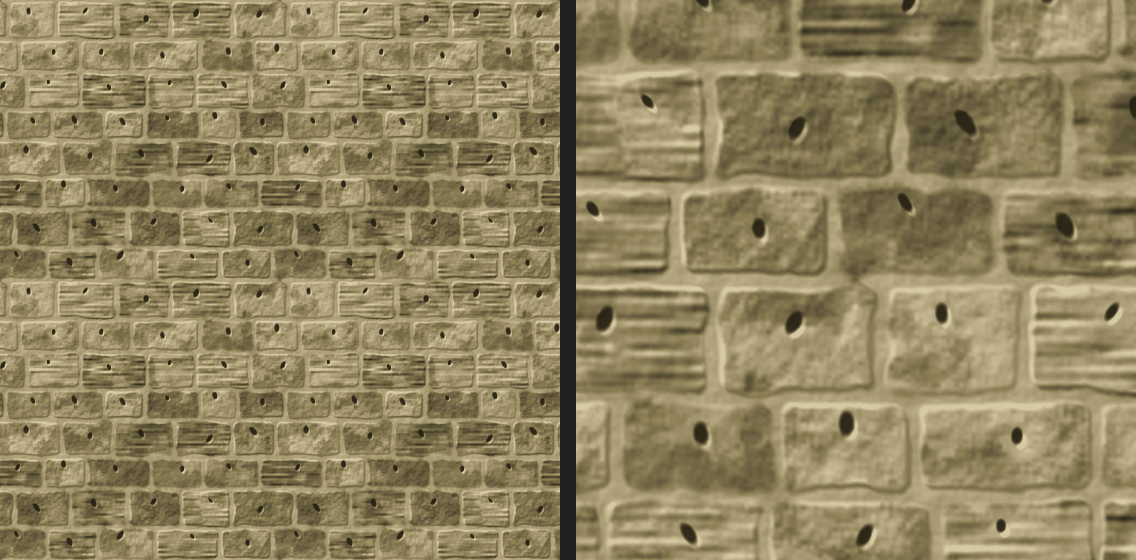
Left, the full canvas; right, a detail of the centre.
A Shadertoy shader for this texture:

```glsl
// Weathered sandstone wall: eight uneven courses of jittered blocks, tiled twice
// each way. Every block gets its own tone, tooling, worn patches and a lifting hole;
// a height field sampled twice lights the grain from the upper left.

const float PI = 3.14159265;

struct Stone {
    vec2 id;      // column and course, wrapped
    vec2 local;   // offset from the block centre
    float body;   // 1 on the block, 0 in the mortar
    float hole;   // 1 inside the lifting hole
};

float hash(vec2 p) {
    vec3 q = fract(vec3(p.xyx) * 0.1031);
    q += dot(q, q.yzx + 33.33);
    return fract((q.x + q.y) * q.z);
}

// Value noise that wraps every 8 units
float noise(vec2 p, vec2 freq) {
    p *= freq;
    vec2 i = floor(p), f = fract(p), period = 8.0 * freq;
    f = f * f * (3.0 - 2.0 * f);
    vec2 a = mod(i, period), b = mod(i + 1.0, period);
    return mix(mix(hash(a), hash(vec2(b.x, a.y)), f.x),
               mix(hash(vec2(a.x, b.y)), hash(b), f.x), f.y);
}

float fbm(vec2 p) {
    float sum = 0.0, amp = 0.46;
    for (float freq = 3.0; freq < 30.0; freq *= 2.0) {
        sum += amp * noise(p, vec2(freq));
        amp *= 0.6;
    }
    return sum;
}

// Alternating tall and short courses
float courseEdge(float i) {
    return i + 0.03 - 0.044 * cos(PI * i) + 0.037 * cos((i - 2.0) * PI / 4.0);
}

float jointEdge(float k, float row, float count) {
    return k + 0.26 * (hash(vec2(mod(k, count) + 5.0, row + 31.0)) - 0.5);
}

Stone layStone(vec2 p, float grain) {
    float shift[8] = float[8](0.05, 0.7, 0.87, 0.24, 0.0, 1.02, 0.26, 1.33);
    p += 0.07 * (vec2(noise(p, vec2(2.0)), noise(p + 3.5, vec2(2.0))) - 0.5);

    // Course
    float i = floor(p.y);
    i += step(courseEdge(i + 1.0), p.y) - step(p.y, courseEdge(i));
    float row = mod(i, 8.0);
    vec2 spanY = vec2(courseEdge(i), courseEdge(i + 1.0));

    // Block within the course
    float count = row == 3.0 ? 6.0 : 5.0;
    float x = (p.x - shift[int(row)]) * count / 8.0;
    float k = floor(x);
    k += step(jointEdge(k + 1.0, row, count), x) - step(x, jointEdge(k, row, count));
    vec2 spanX = vec2(jointEdge(k, row, count), jointEdge(k + 1.0, row, count)) * 8.0 / count;

    Stone s;
    s.id = vec2(mod(k, count), row);
    vec2 size = vec2(spanX.y - spanX.x, spanY.y - spanY.x);
    s.local = vec2(x * 8.0 / count, p.y) - 0.5 * vec2(spanX.x + spanX.y, spanY.x + spanY.y);

    // Rounded block with a ragged edge
    vec2 q = abs(s.local) - 0.5 * size + 0.17;
    float d = length(max(q, 0.0)) + min(max(q.x, q.y), 0.0) - 0.11;
    s.body = smoothstep(0.03, -0.04, d + 0.13 * (grain - 0.5));

    // Tilted oval hole a little above the centre
    vec2 h = s.local - vec2(0.35 * (hash(s.id + 61.0) - 0.5), -0.24 + 0.28 * hash(s.id + 73.0));
    h.x += h.y * (hash(s.id + 87.0) - 0.5);
    h /= vec2(0.055, 0.085) * (0.8 + 0.5 * hash(s.id + 95.0));
    s.hole = smoothstep(1.35, 0.65, length(h) + 0.5 * (grain - 0.5));
    return s;
}

float height(vec2 p, Stone s, float grain) {
    float tooled = 0.6 * step(0.6, hash(s.id + 113.0));
    float rough = mix(0.5, 0.7 + 0.6 * hash(s.id + 127.0), s.body);
    float relief = mix(grain, noise(p, vec2(2.0, 14.0)), tooled * s.body);
    return relief * rough + 0.15 * s.body - 0.5 * s.hole;
}

vec3 sandstone(float tone) {
    vec3 low = mix(vec3(0.17, 0.15, 0.09), vec3(0.54, 0.49, 0.33), (tone - 0.17) / 0.37);
    vec3 high = mix(vec3(0.54, 0.49, 0.33), vec3(0.72, 0.67, 0.52), (tone - 0.54) / 0.18);
    return tone < 0.54 ? low : high;
}

void mainImage(out vec4 fragColor, in vec2 fragCoord) {
    vec2 uv = fragCoord / iResolution.xy;
    vec2 p = 16.0 * vec2(uv.x, 1.0 - uv.y);
    vec2 toLight = p + vec2(-0.035, -0.045);

    float grain = fbm(p), grainLit = fbm(toLight);
    Stone s = layStone(p, grain), lit = layStone(toLight, grainLit);
    float shade = height(p, s, grain) - height(toLight, lit, grainLit);

    // Block tone, with pale crusts where the face has worn
    float wear = noise(p, vec2(1.5)) * 0.6 + grain * 0.6 + 0.35 * (hash(s.id + 141.0) - 0.5);
    float face = 0.5 + 0.15 * (hash(s.id + 157.0) - 0.5) + 0.25 * (grain - 0.5);
    face += 0.1 * smoothstep(0.58, 0.76, wear);
    float mortar = 0.66 + 0.16 * (grain - 0.5);

    float tone = mix(mortar, face, s.body) + 0.5 * shade;
    tone = mix(tone, 0.16, 0.95 * s.hole);
    fragColor = vec4(sandstone(clamp(tone, 0.12, 0.84)), 1.0);
}
```
